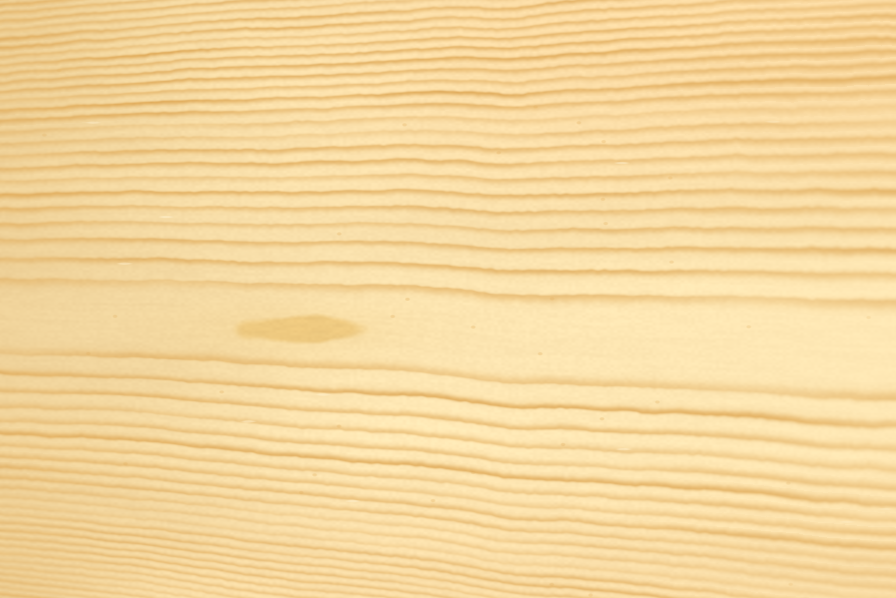
Write a Shadertoy shader that draws this texture.

```glsl
const vec3 SHADED_WOOD = vec3(0.918, 0.795, 0.565);
const vec3 PALE_WOOD = vec3(0.992, 0.902, 0.700);
const vec3 PEACH_WOOD = vec3(0.982, 0.855, 0.640);
const vec3 LATE_WOOD = vec3(0.880, 0.675, 0.360);
const vec3 KNOT_WOOD = vec3(0.925, 0.770, 0.465);

float hash(vec2 p) {
    vec3 q = fract(vec3(p.xyx) * 0.1031);
    q += dot(q, q.yzx + 33.33);
    return fract((q.x + q.y) * q.z);
}

float noise(vec2 p) {
    vec2 i = floor(p), f = fract(p);
    f = f * f * (3.0 - 2.0 * f);
    return mix(mix(hash(i), hash(i + vec2(1, 0)), f.x),
               mix(hash(i + vec2(0, 1)), hash(i + vec2(1, 1)), f.x), f.y);
}

float bump(float x, float centre, float width) {
    float t = (x - centre) / width;
    return exp(-t * t);
}

// Signed distance from the pith, in a frame that fans out to the right
float pithDistance(vec2 p) {
    float centre = 0.469 - 0.036 * p.x + 0.007 * bump(p.x, 0.25, 0.25)
                 + 0.004 * bump(p.x, 0.68, 0.15) - 0.006 * bump(p.x, 0.85, 0.07);
    float d = (p.y - centre) / (1.0 + 0.22 * p.x);
    d += 0.006 * (noise(vec2(p.x * 5.0, d * 7.0 + 20.0)) - 0.5);
    d += 0.0026 * (noise(vec2(p.x * 22.0, d * 20.0 + 50.0)) - 0.5);
    return d + 0.0016 * (noise(vec2(p.x * 95.0, d * 60.0)) - 0.5);
}

// Late wood darkness: gradual towards the pith, crisp on the outer side
float growthRings(float d, float x, float blur, float pixel) {
    float side = step(0.0, d);
    float r = abs(d);
    float linear = mix(15.0, 22.0, side), growth = mix(85.0, 52.0, side);
    float n = linear * (r - 0.061) + growth * (r * r - 0.0037);
    n += 0.35 * (noise(vec2(r * 18.0, 7.0 + side * 31.0)) - 0.5) * smoothstep(0.07, 0.14, r);
    n = max(n, -0.6);
    float density = linear + 2.0 * growth * r;
    float f = fract(n), id = floor(n + 0.5);
    float inner = step(0.5, f);
    float gap = mix(f, 1.0 - f, inner) / density;
    float first = 1.0 - smoothstep(0.07, 0.085, r);
    float narrow = min(0.0054 + 0.003 * first, 0.28 / density);
    float width = mix(max(0.0024, pixel * 0.8), narrow, inner) + blur;
    float line = bump(gap, 0.0, width);
    float haze = 0.20 * exp(-gap * mix(1.0 / width, density * 4.5, inner));

    // Each ring has its own strength, drifting along its length
    float strength = mix(0.50, 1.05, hash(vec2(id, 5.0 + side * 17.0)));
    strength = mix(strength, 0.52, first);
    strength *= 0.65 + 0.6 * noise(vec2(x * 4.0, id * 3.7 + side * 90.0));
    strength *= mix(1.0, mix(0.58, 0.80, side), smoothstep(0.12, 0.32, r));
    strength *= 1.0 - 40.0 * blur;
    return clamp((line * 0.8 + haze) * strength, 0.0, 1.0);
}

// Lumpy elongated knot: x is the core, y the surrounding stain
vec2 knot(vec2 p, vec2 centre, vec2 size) {
    vec2 q = (p - centre) / size;
    float lump = 0.55 * (noise(vec2(p.x * 32.0, 3.0 + p.y * 20.0)) - 0.5);
    float e = length(vec2(pow(abs(q.x), 1.6), q.y)) - 1.0 + lump;
    float core = 1.0 - smoothstep(-0.25, 0.20, e);
    vec2 wide = q * vec2(0.55, 0.42);
    return vec2(core, exp(-dot(wide, wide)));
}

vec3 woodBase(vec2 p, float d) {
    float shade = smoothstep(-0.30, 0.72, p.x + 0.12 * noise(p * 3.0) - 0.06);
    vec3 base = mix(SHADED_WOOD, PALE_WOOD, shade);
    float peach = smoothstep(0.50, 0.95, p.y) * smoothstep(0.1, 1.1, p.x);
    base = mix(base, PEACH_WOOD, 0.85 * peach);
    base = mix(base, PEACH_WOOD, 0.40 * smoothstep(0.30, 0.0, p.y) * shade);

    // Broad bands of denser growth and faint clouds
    float band = noise(vec2(p.x * 1.5, d * 14.0 + 9.0)) - 0.5;
    float cloud = noise(p * vec2(3.0, 8.0)) - 0.5;
    float tint = 0.030 * band + 0.022 * cloud;
    return base * (1.0 + tint * vec3(0.7, 1.0, 1.5));
}

// Sparse short marks, one candidate per cell
float flecks(vec2 p, vec2 cells, float chance) {
    vec2 g = p * cells, id = floor(g);
    vec2 offset = 0.3 + 0.4 * vec2(hash(id + 11.0), hash(id + 37.0));
    float shape = 1.0 - smoothstep(0.08, 0.25, length(fract(g) - offset));
    return shape * step(hash(id + 71.0), chance);
}

void mainImage(out vec4 fragColor, in vec2 fragCoord) {
    vec2 p = fragCoord / iResolution.y;
    float pixel = 1.0 / iResolution.y;
    float d = pithDistance(p);

    // Shallow focus, softest towards the left and right edges
    float blur = 0.0010 * smoothstep(0.30, 0.0, p.x) + 0.0018 * smoothstep(0.95, 1.5, p.x);
    float focus = 1.0 - 250.0 * blur;

    vec3 color = woodBase(p, d);
    color = mix(color, LATE_WOOD, growthRings(d, p.x, blur, pixel));

    vec2 k = knot(p, vec2(0.50, 0.449), vec2(0.115, 0.020));
    color = mix(color, KNOT_WOOD, 0.22 * k.y);
    color = mix(color, KNOT_WOOD * (0.98 + 0.04 * noise(p * vec2(30.0, 160.0))), 0.8 * k.x);

    // Fibres, pores and small marks
    float fibre = noise(vec2(p.x * 14.0, d * 210.0)) - 0.5;
    float pores = noise(p * vec2(170.0, 240.0)) - 0.5;
    color *= 1.0 + (0.016 * fibre + 0.026 * pores * focus) * vec3(0.7, 1.0, 1.4);
    color = mix(color, LATE_WOOD, 0.30 * focus * flecks(p, vec2(45.0, 65.0), 0.007));
    color = mix(color, vec3(1.0, 0.94, 0.80), 0.5 * focus * flecks(p, vec2(16.0, 90.0), 0.007));

    fragColor = vec4(clamp(color, 0.0, 1.0), 1.0);
}
```
